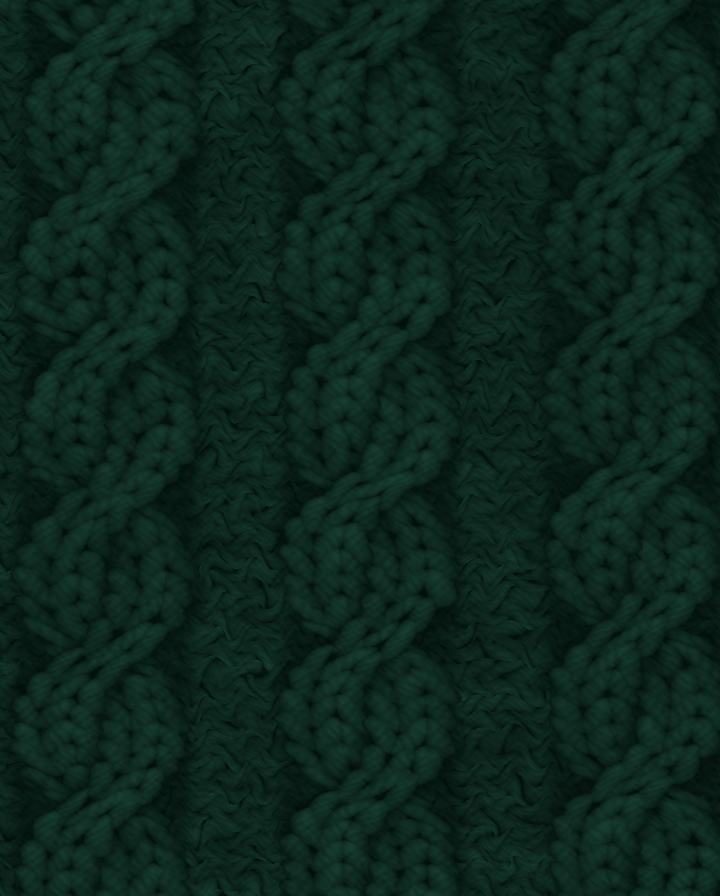
Write a WebGL 2 fragment shader that draws this texture.

```glsl
#version 300 es
precision highp float;

uniform vec2 u_resolution;
out vec4 fragColor;

const float PI = 3.14159265;

float hash(vec2 p) {
  vec3 q = fract(p.xyx * 0.1031);
  q += dot(q, q.yzx + 33.33);
  return fract((q.x + q.y) * q.z);
}

float noise(vec2 p) {
  vec2 i = floor(p), f = fract(p);
  f = f * f * (3.0 - 2.0 * f);
  return mix(mix(hash(i), hash(i + vec2(1, 0)), f.x),
             mix(hash(i + vec2(0, 1)), hash(i + vec2(1, 1)), f.x), f.y);
}

// Plump leaning stitch legs, one per unit cell, in lanes firstLane..lastLane.
// Returns height, twist of the plies and a random tone per stitch.
vec3 stitches(vec2 p, float firstLane, float lastLane, float lean, float seed) {
  vec3 top = vec3(0.0, 0.0, 0.5);
  for (int j = -1; j <= 1; j++) {
    for (int i = -1; i <= 1; i++) {
      vec2 id = floor(p) + vec2(i, j);
      if (id.x < firstLane || id.x > lastLane) continue;
      float rnd = hash(id + seed + 50.0);
      float rnd2 = hash(id.yx + seed + 91.0);
      float side = mod(id.x, 2.0) * 2.0 - 1.0;
      vec2 q = p - id - 0.5 - vec2(rnd - 0.5, rnd2 - 0.5) * vec2(0.16, 0.26);
      q.y *= 1.3;
      vec2 axis = vec2((lean + 0.14 * rnd2) * side, 0.55);
      float t = clamp(dot(q, axis) / dot(axis, axis), -1.0, 1.0);
      float d = length(q - axis * t) / (0.45 + 0.07 * rnd);
      float h = pow(max(0.0, 1.0 - d * d), 0.65) * (0.86 + 0.14 * t);
      if (h > top.x) {
        float across = q.x * axis.y - q.y * axis.x;
        top = vec3(h, sin(t * 9.0 + across * 16.0 * side + rnd * 6.0), rnd);
      }
    }
  }
  return top;
}

float yarnTone(vec3 s) {
  return 0.86 * s.x + 0.085 * s.y * s.x + 0.16 * (s.z - 0.5);
}

void main() {
  vec2 uv = gl_FragCoord.xy / u_resolution.y;

  // Uneven hand tension
  vec2 p = uv + 0.012 * (vec2(noise(uv * 9.0), noise(uv * 9.0 + 40.0)) - 0.5);
  vec2 kink = vec2(noise(uv * 38.0 + 7.0), noise(uv * 38.0 + 80.0)) - 0.5;
  p += 0.005 * kink;

  // Three cable columns, each slightly out of step
  float column = clamp(floor((p.x - 0.120) / 0.294 + 0.5), 0.0, 2.0);
  float x = p.x - 0.120 - 0.294 * column - 0.013 * (column - 1.0) * (0.5 - p.y);
  float theta = PI * (p.y - 0.610 - 0.013 * column) / 0.169;

  // Recessed purl ground: crinkled herringbone rows lying sideways
  vec2 g = p + 0.010 * kink;
  vec2 ground = vec2(g.y / 0.0185 + 0.3 * sin(g.x * 150.0), g.x / 0.0260);
  ground.y += 0.35 * sin(floor(ground.x) * 2.4);
  float tone = 0.05 + yarnTone(stitches(ground, -99.0, 199.0, 0.34, 11.0));
  tone *= 0.66 + 0.36 * noise(uv * 28.0 + 15.0);
  tone *= mix(0.45, 1.0, smoothstep(0.085, 0.112, abs(x)));

  // Two strands winding round each other, rear one first
  float front = cos(theta) >= 0.0 ? 1.0 : -1.0;
  float sway = sin(theta);
  sway *= 1.45 / (1.0 + 0.45 * sway * sway);
  for (int k = 0; k < 2; k++) {
    float strand = k == 0 ? -front : front;
    float depth = strand * cos(theta);
    float dx = x - strand * 0.049 * sway;
    float u = dx / 0.047;

    vec2 lane = vec2((u + 1.0) * 1.5, p.y / 0.0275 + 0.15 * u);
    vec3 s = stitches(lane, 0.0, 2.0, 0.16, 100.0 + 31.0 * column + 9.0 * strand);

    // Contact shadow of the upper strand
    float shadow = smoothstep(0.0, 0.6, depth);
    shadow *= 1.0 - smoothstep(0.0, 0.030, abs(dx) - 0.042);
    tone *= 1.0 - 0.62 * shadow;

    float body = 1.0 - smoothstep(0.84, 0.94, abs(u));
    float cover = max(body, smoothstep(0.08, 0.35, s.x));
    float rounded = mix(0.80, 1.06, sqrt(max(0.0, 1.0 - 0.8 * u * u)));
    float lift = 0.88 + 0.14 * smoothstep(-0.6, 0.6, depth);
    tone = mix(tone, (0.05 + yarnTone(s)) * rounded * lift, cover);
  }

  // Wool fuzz and soft, broad variation
  vec2 nap = mat2(0.8, 0.6, -0.6, 0.8) * uv;
  tone += 0.20 * (noise(nap * vec2(130.0, 360.0)) - 0.5);
  tone += 0.10 * (noise(uv * 280.0) - 0.5);
  tone *= 0.94 + 0.14 * noise(uv * 5.0 + 3.0);

  vec3 deepGreen = vec3(0.009, 0.062, 0.047);
  vec3 litGreen = vec3(0.081, 0.216, 0.170);
  fragColor = vec4(mix(deepGreen, litGreen, clamp(tone, 0.0, 1.15)), 1.0);
}
```
